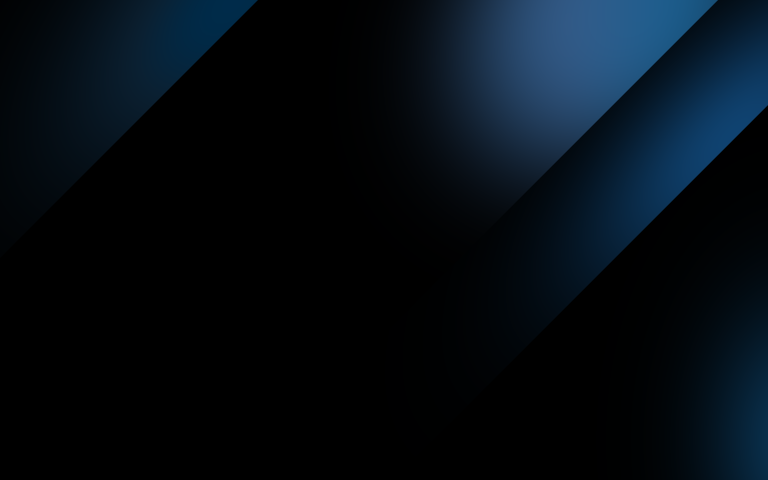
A WebGL 1 fragment shader for this background:

```glsl
precision highp float;
// Dark diagonal bands, each lit by its own soft blue glow.
// Three parallel 45 degree edges cut the canvas into four bands; every
// band holds one elliptical falloff, most of them stretched along the band.

uniform vec2 u_resolution;

// Edge positions, measured as x + depth in canvas heights
#define EDGE_LEFT 0.5375
#define EDGE_MIDDLE 1.496
#define EDGE_RIGHT 1.819

// Glow colours
#define NAVY vec3(0.0, 0.17, 0.29)
#define SLATE vec3(0.06, 0.175, 0.27)
#define STEEL vec3(0.20, 0.36, 0.54)
#define AZURE vec3(0.11, 0.37, 0.56)
#define COBALT vec3(0.06, 0.26, 0.44)
#define DEEP_BLUE vec3(0.04, 0.205, 0.33)

// Rotates an offset: x runs across the bands, y runs along them
vec2 bandFrame(vec2 offset) {
  return vec2(offset.x + offset.y, offset.x - offset.y) * 0.70711;
}

// Elliptical falloff; a higher power gives a flatter core
float glow(vec2 offset, vec2 radii, float power) {
  return exp(-pow(length(offset / radii) + 0.0001, power));
}

// Antialiased step across a diagonal edge
float pastEdge(float position, float edge) {
  float softness = 1.0 / u_resolution.y;
  return smoothstep(edge - softness, edge + softness, position);
}

void main() {
  // Height units, with depth measured down from the top
  vec2 p = gl_FragCoord.xy / u_resolution.y;
  p.y = 1.0 - p.y;
  float diagonal = p.x + p.y;

  // Top left band: slate light with a purer navy core
  vec2 leftOffset = bandFrame(p - vec2(0.49, 0.0));
  float leftGlow = glow(leftOffset, vec2(0.219, 0.448), 2.0);
  vec3 leftBand = mix(SLATE, NAVY, smoothstep(0.65, 1.0, leftGlow)) * leftGlow;

  // Wide central band: steel light turning azure to the right
  vec2 wideOffset = bandFrame(p - vec2(1.292, 0.021));
  vec3 wideTint = mix(STEEL, AZURE, smoothstep(1.15, 1.45, p.x));
  vec3 wideBand = wideTint * glow(wideOffset, vec2(0.292, 0.385), 3.0);

  // Narrow band: cobalt light hugging its lower edge
  vec2 narrowOffset = bandFrame(p - vec2(1.531, 0.281));
  vec3 narrowBand = COBALT * glow(narrowOffset, vec2(0.177, 0.406), 2.0);

  // Bottom right corner: upright glow centred beyond the side
  vec2 cornerOffset = p - vec2(1.667, 0.917);
  vec3 cornerBand = DEEP_BLUE * glow(cornerOffset, vec2(0.1875, 0.285), 2.0);

  // Join the bands from left to right
  vec3 color = mix(leftBand, wideBand, pastEdge(diagonal, EDGE_LEFT));
  color = mix(color, narrowBand, pastEdge(diagonal, EDGE_MIDDLE));
  color = mix(color, cornerBand, pastEdge(diagonal, EDGE_RIGHT));

  gl_FragColor = vec4(color, 1.0);
}
```
